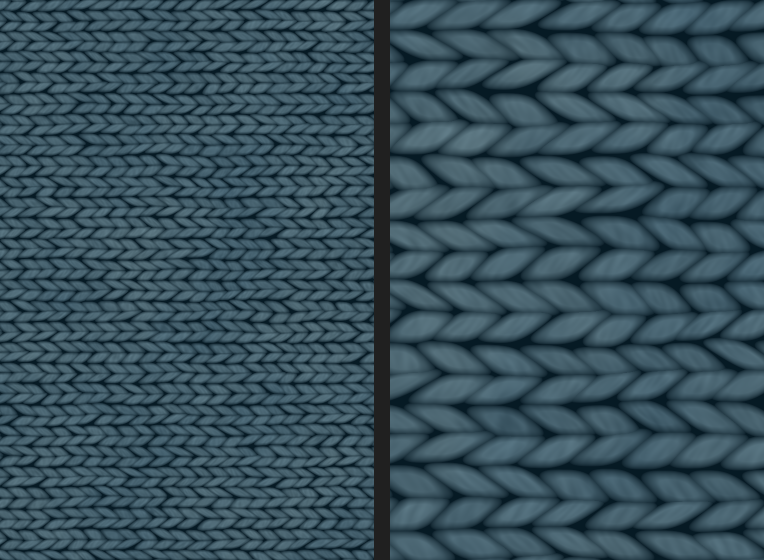
Left, the full canvas; right, a detail of the centre.
Reproduce this texture procedurally as a Shadertoy shader.

```glsl
const vec2  STITCHES   = vec2(22.0, 54.0);   // legs across, half rows down
const float LEAN       = 0.34;               // sideways shift of a leg's ends
const float PLUMP      = 1.12;               // overlap of neighbouring legs
const float ROUNDNESS  = 2.8;                // superellipse exponent
const float PAIR_PULL  = 0.035;              // draws the two legs of a V together
const float JITTER     = 0.16;
const float ROW_WOBBLE = 0.30;
const float FIBRE      = 0.20;
const float STITCH_VAR = 0.13;
const float WEAR       = 0.13;
const vec3  GAP_COLOR  = vec3(0.025, 0.100, 0.140);
const vec3  YARN_COLOR = vec3(0.330, 0.440, 0.490);
const vec3  FADE_COLOR = vec3(0.018, 0.004, -0.012);

vec2 hash2(vec2 p) {
    vec3 q = fract(p.xyx * vec3(0.1031, 0.1030, 0.0973));
    q += dot(q, q.yzx + 33.33);
    return fract((q.xx + q.yz) * q.zy);
}

float gradientNoise(vec2 p) {
    vec2 cell = floor(p), f = fract(p);
    vec2 w = f * f * f * (f * (f * 6.0 - 15.0) + 10.0);
    vec2 k = vec2(0.0, 1.0);
    float a = dot(hash2(cell) * 2.0 - 1.0, f);
    float b = dot(hash2(cell + k.yx) * 2.0 - 1.0, f - k.yx);
    float c = dot(hash2(cell + k.xy) * 2.0 - 1.0, f - k.xy);
    float d = dot(hash2(cell + k.yy) * 2.0 - 1.0, f - k.yy);
    return mix(mix(a, b, w.x), mix(c, d, w.x), w.y);
}

// Height of one leg; local runs from -1 to 1 across and along it
float legHeight(vec2 local) {
    vec2 e = pow(abs(local) / PLUMP, vec2(ROUNDNESS));
    return 1.0 - pow(e.x + e.y, 1.0 / ROUNDNESS);
}

vec3 knit(vec2 uv) {
    // Uneven hand tension
    vec2 p = uv * STITCHES;
    p.y += ROW_WOBBLE * gradientNoise(uv * vec2(6.0, 14.0) + 40.0);
    p.x += 0.5 * gradientNoise(uv * vec2(5.0, 12.0) + 70.0);

    // Topmost leg among the neighbours
    float height = -1.0;
    vec2 local = vec2(0.0), id = vec2(0.0);
    for (int j = -1; j <= 1; j++) {
        float row = floor(p.y) + float(j);
        float side = mod(row, 2.0) * 2.0 - 1.0;
        float pair = floor((row + 1.0) * 0.5);
        float x = p.x + hash2(vec2(pair, 7.0)).x;
        for (int i = -1; i <= 1; i++) {
            vec2 legId = vec2(floor(x) + float(i), row + 100.0);
            vec2 rnd = hash2(legId + 3.0) - 0.5;
            vec2 center = vec2(legId.x + 0.5, row + 0.5 + side * PAIR_PULL);
            center += rnd * JITTER;
            vec2 q = 2.0 * (vec2(x, p.y) - center);
            float lean = LEAN * (1.0 + 0.5 * rnd.y);
            q.x -= side * 2.0 * lean * q.y * (1.15 - 0.15 * q.y * q.y);
            q.x /= 1.0 + 0.2 * rnd.x;
            float h = legHeight(q);
            if (h > height) {
                height = h;
                local = q;
                id = legId;
            }
        }
    }

    // Rounded shading, lit slightly from above
    float side = mod(id.y, 2.0) * 2.0 - 1.0;
    float shade = 0.90 * pow(clamp(height / 0.5, 0.0, 1.0), 0.6);
    float light = 1.0 + 0.05 * local.y + 0.025 * side;

    // Twisted fibres, uneven dye and soft wear
    vec2 strand = vec2(local.x * 3.2 + side * local.y, local.y * 0.9);
    light += FIBRE * gradientNoise(strand + id * vec2(9.7, 5.3));
    light += STITCH_VAR * (hash2(id + 19.0).x - 0.5);
    float wear = gradientNoise(uv * vec2(4.0, 6.0) + 11.0)
               + 0.6 * gradientNoise(uv * vec2(17.0, 25.0) + 23.0);
    light += WEAR * wear;
    float smudge = smoothstep(0.25, 0.6, gradientNoise(uv * vec2(24.0, 40.0) + 5.0));
    light -= 0.18 * smudge;

    vec3 color = mix(GAP_COLOR, YARN_COLOR, shade * light);
    return color + FADE_COLOR * wear * shade;
}

void mainImage(out vec4 fragColor, in vec2 fragCoord) {
    // Four samples per pixel smooth the edges
    vec3 color = vec3(0.0);
    for (int k = 0; k < 4; k++) {
        vec2 offset = vec2(k & 1, k >> 1) * 0.5 - 0.25;
        color += knit((fragCoord + offset) / iResolution.xy);
    }
    fragColor = vec4(color * 0.25, 1.0);
}
```
